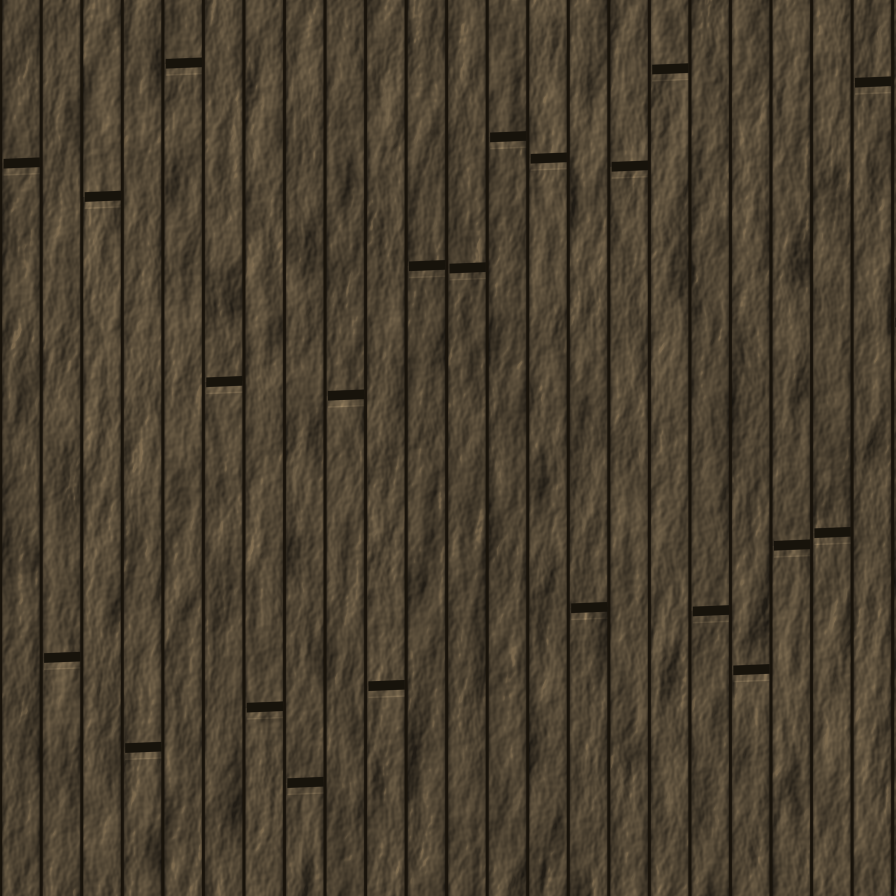
Give the GLSL for this texture, as a WebGL 1 fragment shader.

```glsl
precision highp float;
// Rough brown timber cladding: narrow upright planks parted by dark seams,
// each cut once by a dark slot with a pale lip at a hashed height.
// The bark-like grain is stretched gradient noise lit from the upper left.

uniform vec2 u_resolution;

#define PLANKS 22.1          // planks per canvas width
#define SEAM_HALF 0.0016     // half width of a seam
#define SLOT_HALF 0.0054     // half height of a joint slot
#define LIP_HEIGHT 0.0080    // pale band below a slot
#define GRAIN_SCALE vec2(40.0, 13.0)
#define GRAIN_LEAN 0.07      // rightward lean of the grain
#define RELIEF 2.5           // strength of the grain lighting
#define PLANK_VARIATION 0.10 // tone spread between planks
#define WOOD vec3(0.322, 0.277, 0.208)
#define GLINT vec3(0.56, 0.47, 0.34)
#define SEAM_DARK vec3(0.095, 0.073, 0.043)
#define SLOT_DARK vec3(0.090, 0.074, 0.045)

vec2 hash2(vec2 p) {
  vec3 q = fract(p.xyx * vec3(0.1031, 0.1030, 0.0973));
  q += dot(q, q.yzx + 33.33);
  return fract((q.xx + q.yz) * q.zy);
}

float cornerSlope(vec2 cell, vec2 offset) {
  float angle = 6.2832 * hash2(cell).x;
  return dot(vec2(cos(angle), sin(angle)), offset);
}

float gradientNoise(vec2 p) {
  vec2 i = floor(p), f = p - i;
  vec2 u = f * f * f * (f * (f * 6.0 - 15.0) + 10.0);
  vec2 e = vec2(1.0, 0.0);
  return mix(
    mix(cornerSlope(i, f), cornerSlope(i + e, f - e), u.x),
    mix(cornerSlope(i + e.yx, f - e.yx), cornerSlope(i + 1.0, f - 1.0), u.x),
    u.y);
}

// Height of the bark: long fibres that break into rounder, finer chips
float barkHeight(vec2 p) {
  p.x += 0.006 * gradientNoise(p * vec2(18.0, 14.0));
  vec2 scale = GRAIN_SCALE;
  float height = 0.0, amplitude = 0.5;
  for (int i = 0; i < 4; i++) {
    height += amplitude * gradientNoise(p * scale + float(i) * 17.3);
    scale *= vec2(1.8, 2.25);
    amplitude *= 0.55;
  }
  return height;
}

// Antialiased coverage of a band of given half width
float band(float dist, float halfWidth, float pixel) {
  return 1.0 - smoothstep(-0.7 * pixel, 0.7 * pixel, abs(dist) - halfWidth);
}

void main() {
  vec2 uv = gl_FragCoord.xy / u_resolution;
  vec2 pixel = 1.0 / u_resolution;

  // Plank layout
  float across = (uv.x - 0.4985) * PLANKS + 11.0;
  float plank = floor(across);
  float local = across - plank;
  float seamDist = min(local, 1.0 - local) / PLANKS;
  vec2 seed = hash2(vec2(plank + 5.0, 11.0));
  float jointY = mix(0.03, 0.97, seed.x);
  float fromJoint = uv.y - jointY - (local - 0.5) * 0.0018;

  // Grain, shifted for every board
  float board = plank * 2.37 + step(0.0, fromJoint) * 1.31 + 4.0;
  vec2 p = vec2(uv.x - GRAIN_LEAN * uv.y + 1.0, uv.y + board);
  float height = barkHeight(p);
  float slope = barkHeight(p + vec2(0.0024, -0.0016)) - height;
  float blotch = gradientNoise(p * vec2(30.0, 9.0) + 41.0);
  float streak = gradientNoise(p * vec2(120.0, 7.0) + 73.0);

  // Wood tone: relief, hollows, fibres and plank differences
  float tone = 1.0 + RELIEF * clamp(slope, -0.16, 0.14) + 0.35 * height;
  tone += 0.10 * streak - 0.28 * smoothstep(0.12, 0.5, blotch);
  tone *= 1.0 + PLANK_VARIATION * (seed.y - 0.5);
  tone *= 1.0 + 0.10 * gradientNoise(uv * 3.0 + 9.0);
  vec3 color = WOOD * max(tone, 0.4);

  // Pale chipped edges catch the light
  float glint = smoothstep(0.07, 0.17, slope) * smoothstep(-0.15, 0.25, streak);
  color = mix(color, GLINT, 0.5 * glint);

  // Rounded plank sides and dark seams
  color *= 1.0 - 0.38 * exp(-max(seamDist - SEAM_HALF, 0.0) / 0.0017);
  color = mix(color, SEAM_DARK, band(seamDist, SEAM_HALF, pixel.x));

  // Joint slot with its pale lip
  float slotSide = band((local - 0.52) / PLANKS, 0.45 / PLANKS, pixel.x);
  float lipMiddle = fromJoint + SLOT_HALF + 0.5 * LIP_HEIGHT;
  float lip = band(lipMiddle, 0.5 * LIP_HEIGHT, pixel.y);
  float lipRim = band(lipMiddle + 0.4 * LIP_HEIGHT, 0.0008, pixel.y);
  color *= 1.0 + slotSide * (0.14 * lip + 0.16 * lipRim);
  color = mix(color, SLOT_DARK, slotSide * band(fromJoint, SLOT_HALF, pixel.y));

  gl_FragColor = vec4(color, 1.0);
}
```
